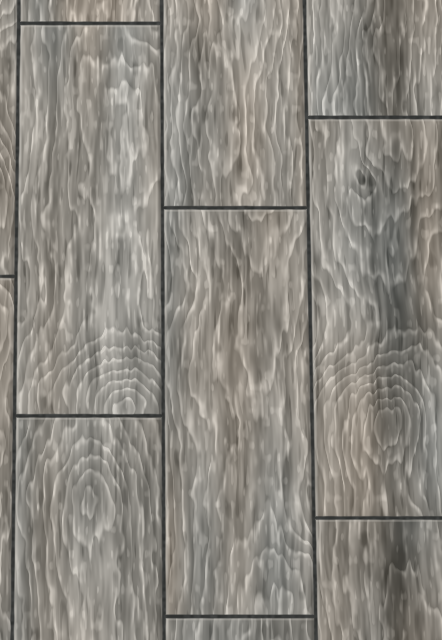
Write a Shadertoy shader that draws this texture.

```glsl
const vec3  DARK_WOOD   = vec3(0.31, 0.305, 0.285);
const vec3  LIGHT_WOOD  = vec3(0.76, 0.745, 0.715);
const vec3  GROUT       = vec3(0.22, 0.225, 0.22);
const vec3  WARM_SHIFT  = vec3(0.035, -0.004, -0.035);
const vec2  PLANK_WIDTH = vec2(0.2375, 0.2230);   // at the bottom, at the top
const vec2  SEAM_X      = vec2(0.2565, 0.2526);   // second seam, bottom and top
const vec2  ROW_SCALE   = vec2(1.49, 0.107);      // linear and quadratic foreshortening
const vec4  ROW_OFFSET  = vec4(0.881, 0.535, 0.055, 0.288);
const vec4  HEART_TONE  = vec4(0.0, 0.13, 0.02, -0.24);
const vec2  PLANK_SIZE  = vec2(0.23, 0.64);
const float GROUT_HALF  = 0.0027;
const float BEVEL       = 0.0045;
const float RING_COUNT  = 15.0;

float hash(vec2 p) {
    vec3 q = fract(vec3(p.xyx) * 0.1031);
    q += dot(q, q.yzx + 33.33);
    return fract((q.x + q.y) * q.z);
}

float noise(vec2 p) {
    vec2 i = floor(p), f = fract(p);
    f = f * f * (3.0 - 2.0 * f);
    return mix(mix(hash(i), hash(i + vec2(1, 0)), f.x),
               mix(hash(i + vec2(0, 1)), hash(i + vec2(1, 1)), f.x), f.y);
}

float fbm(vec2 p) {
    float sum = 0.0, amp = 0.5;
    for (int i = 0; i < 4; i++) {
        sum += amp * noise(p);
        p = p * 2.03 + 17.3;
        amp *= 0.5;
    }
    return sum / 0.9375;
}

// q runs from 0 to 1 over one plank
vec3 wood(vec2 q, vec2 id, float heartTone) {
    vec2 seed = 40.0 + 60.0 * vec2(hash(id + 11.3), hash(id + 27.9));
    vec2 p = q * PLANK_SIZE;

    // Knot: a dark eye that bends the grain around it
    vec2 knot = vec2(mix(0.3, 0.92, hash(id + 5.1)), mix(0.08, 0.9, hash(id + 8.7)));
    float hasKnot = step(0.3, hash(id + 3.4));
    float knotDist = length((q - knot) * PLANK_SIZE * vec2(1.0, 0.85));
    float bend = hasKnot * exp(-knotDist * knotDist / 0.0006);

    // Growth rings cut at a slant: arches at the heart, straight at the sides
    float heart = mix(0.5, 0.7, hash(id + 1.7));
    float dx = q.x - heart + 0.22 * (noise(vec2(seed.x, q.y * 4.0 + seed.y)) - 0.5);
    float depth = 1.1 * (noise(vec2(seed.y, q.y * 2.3 + seed.x)) - 0.3);
    float ring = RING_COUNT * sqrt(dx * dx + depth * depth + 0.002)
               + 2.6 * fbm(q * vec2(4.0, 6.0) + seed)
               + 0.45 * noise(q * vec2(34.0, 13.0) + seed) + 1.8 * bend;
    float f = fract(ring);
    float saw = f * (1.0 - smoothstep(0.8, 1.0, f));
    float lime = smoothstep(0.55, 0.82, f) * (1.0 - smoothstep(0.86, 1.0, f));

    // Fibres along the plank
    float wx = p.x + 0.018 * (fbm(p * vec2(9.0, 6.0) + seed) - 0.5) + 0.004 * bend;
    float fine   = noise(vec2(wx * 270.0, p.y * 32.0) + seed) - 0.5;
    float streak = noise(vec2(wx * 125.0, p.y * 7.0) + seed * 1.7) - 0.5;
    float band   = noise(vec2(wx * 42.0, p.y * 3.0) + seed * 2.3) - 0.5;
    float dash   = smoothstep(0.66, 0.92, noise(vec2(wx * 210.0, p.y * 55.0) + seed * 3.1));
    float pore   = smoothstep(0.74, 0.95, noise(vec2(wx * 170.0, p.y * 24.0) + seed * 4.3));
    float cloud  = fbm(q * vec2(3.0, 3.5) + seed * 1.3) - 0.5;

    float tone = 0.53 + 0.27 * fine + 0.30 * streak + 0.25 * band + 0.45 * cloud;
    tone += 0.24 * (saw - 0.42) + lime * (0.08 + 0.35 * max(fine + 0.2, 0.0));
    tone += 0.19 * dash - 0.20 * pore;
    tone += heartTone * exp(-dx * dx * 22.0) + 0.08 * (hash(id + 14.2) - 0.5);
    tone -= hasKnot * 0.45 * exp(-knotDist * knotDist / 0.00007);

    vec3 color = mix(DARK_WOOD, LIGHT_WOOD, clamp(tone, -0.1, 1.12));
    float warmth = noise(vec2(q.x * 4.0, q.y * 2.0) + seed * 2.9) - 0.35;
    return color + WARM_SHIFT * warmth;
}

void mainImage(out vec4 fragColor, in vec2 fragCoord) {
    float px = 1.0 / iResolution.y;
    vec2 p = fragCoord * px;

    // Staggered plank grid with slight perspective
    float width = mix(PLANK_WIDTH.x, PLANK_WIDTH.y, p.y);
    float u = (p.x - mix(SEAM_X.x, SEAM_X.y, p.y)) / width + 2.0;
    float column = floor(u);
    int c = int(mod(column, 4.0));
    float v = p.y * (ROW_SCALE.x + ROW_SCALE.y * p.y) - ROW_OFFSET[c];
    float rowLength = 1.0 / (ROW_SCALE.x + 2.0 * ROW_SCALE.y * p.y);
    vec2 id = vec2(column, floor(v) + 4.0);
    vec2 q = vec2(fract(u), fract(v));

    vec3 color = wood(q, id, HEART_TONE[c]);

    // Bevel: lit on the left and top edges, shaded on the right
    float left = q.x * width, right = (1.0 - q.x) * width;
    float bottom = q.y * rowLength, top = (1.0 - q.y) * rowLength;
    float wear = 0.4 + 0.6 * noise(vec2(column * 9.0, p.y * 45.0));
    float litSide = 1.0 - smoothstep(BEVEL, BEVEL + 0.004, left);
    float litTop = 1.0 - smoothstep(BEVEL, BEVEL + 0.003, top);
    color = mix(color, LIGHT_WOOD, 0.75 * wear * litSide);
    color = mix(color, LIGHT_WOOD, 0.35 * litTop);
    color *= 1.0 - 0.18 * (1.0 - smoothstep(BEVEL, BEVEL + 0.005, right));

    // Grout lines
    float seam = min(min(left, right), min(bottom, top));
    float edge = GROUT_HALF + 0.0008 * (noise(p * 60.0) - 0.5);
    float grout = 1.0 - smoothstep(edge - px, edge + px, seam);
    color = mix(color, GROUT + 0.08 * (noise(p * 190.0) - 0.5), grout);

    // Softer, slightly brighter light toward the upper left
    color *= 1.0 + 0.05 * (p.y - 0.5) - 0.05 * (p.x - 0.35);
    fragColor = vec4(clamp(color, 0.0, 1.0), 1.0);
}
```
